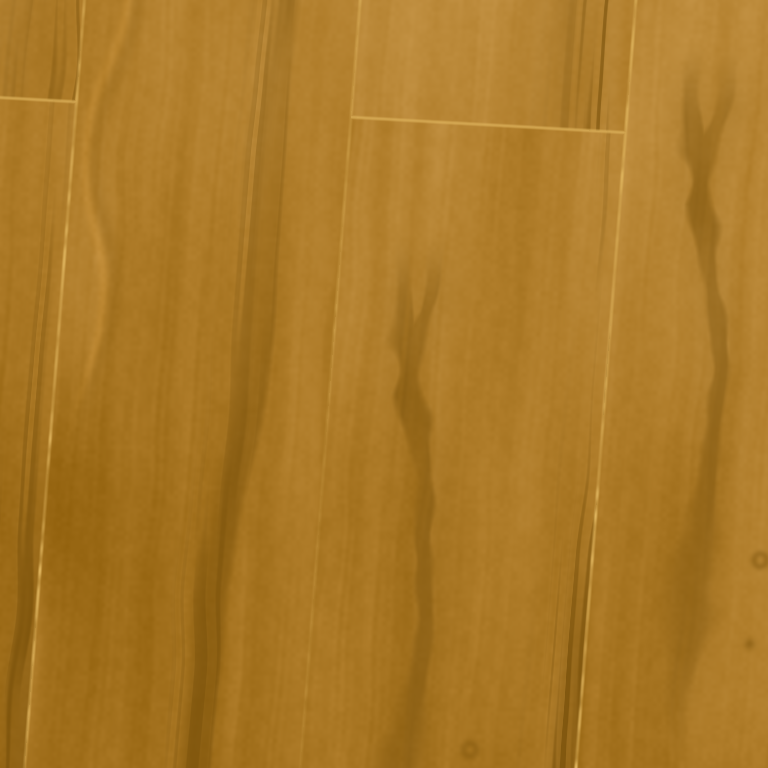
Reproduce this texture procedurally as a Shadertoy shader.

```glsl
// Slanted honey-coloured wood planks with worn pale seams and staggered end joints.
// Each plank gets (across, along) coordinates; one of two grain prints (a forked knot
// with edge streaks, or a broad dark band) is laid over stretched value noise.

const float PITCH = 0.359;         // plank width
const float BOARD_LENGTH = 1.6;
const float FIRST_SEAM = 0.032;    // first seam at the bottom edge
const float SLANT = 0.078;         // seam lean over the full height
const float JOINT_TILT = 0.056;
const float JOINT_HEIGHT = 0.873;
const float STAGGER = 0.268;       // joint shift of every second plank
const float GROUT_HALF = 0.0019;
const float KNOT_ALONG = 0.357;
const vec3 DEEP  = vec3(0.560, 0.370, 0.040);
const vec3 HONEY = vec3(0.690, 0.490, 0.165);
const vec3 PALE  = vec3(0.790, 0.600, 0.300);
const vec3 STAIN = vec3(0.460, 0.305, 0.030);
const vec3 GROUT = vec3(0.860, 0.690, 0.350);

float hash(vec2 p) {
    return fract(sin(dot(p, vec2(12.9898, 78.233))) * 43758.5453);
}

float noise(vec2 p) {
    vec2 i = floor(p), f = fract(p);
    f = f * f * (3.0 - 2.0 * f);
    return mix(mix(hash(i), hash(i + vec2(1, 0)), f.x),
               mix(hash(i + vec2(0, 1)), hash(i + vec2(1, 1)), f.x), f.y);
}

float bump(float x, float width) {
    return exp(-x * x / (width * width));
}

// Falls from 1 to 0 between a and b
float fall(float a, float b, float x) {
    return 1.0 - smoothstep(a, b, x);
}

// Forked strand that closes into a knot and then trails down the board
float knotStrand(float x, float along, float lines) {
    float t = KNOT_ALONG - along;
    float below = max(-t, 0.0);
    float centre = 0.28 + 0.14 * (1.0 - exp(-9.0 * below)) - 0.06 * smoothstep(0.3, 0.5, below);
    float fork = smoothstep(0.03, 0.16, t);
    float d = min(abs(x - centre + 0.045 * fork), abs(x - centre - 0.075 * fork));
    float blur = bump(t + 0.5, 0.12);
    float halfWidth = 0.028 + 0.028 * bump(t - 0.063, 0.03) + 0.028 * bump(t + 0.015, 0.03) + 0.03 * blur;
    halfWidth *= 0.65 + 0.7 * noise(vec2(x * 16.0, along * 28.0));
    float body = fall(halfWidth * (0.6 - 0.4 * blur), halfWidth * (1.4 + 0.6 * blur), d);
    float ends = fall(0.10, 0.22, t) * fall(0.55, 0.76, below);
    float strength = 0.30 + 0.18 * bump(t, 0.06) + 0.22 * (lines - 0.5);
    return ends * (body * strength + 0.10 * bump(d, 0.10));
}

// Fine dark lines crowding the right edge, growing down the board
float edgeStreaks(float x, float along, float lines) {
    float grow = smoothstep(0.0, 0.85, along);
    float spread = smoothstep(0.88 - 0.16 * grow, 0.95, x);
    float band = smoothstep(0.88, 0.95, x) * smoothstep(0.4, 0.85, along) * fall(0.95, 1.15, along);
    float cloud = bump(x - 0.8, 0.13) * smoothstep(1.1, 1.3, along);
    return spread * smoothstep(0.5, 0.8, lines) * (0.25 + 0.25 * grow) + 0.38 * band + 0.3 * cloud * lines;
}

// Broad band with a crisp right side, a streaky left side, and a pale vein at far left
float darkBand(float x, float along, float lines) {
    float d = 0.795 - 0.115 * smoothstep(0.5, 1.08, along) - x;
    float low = smoothstep(0.35, 1.05, along);
    float core = smoothstep(0.0, 0.035, d) * fall(0.03 + 0.05 * low, 0.16, d);
    float trail = smoothstep(0.0, 0.03, d) * fall(0.12, 0.25, d) * smoothstep(0.4, 0.75, lines);
    float vein = x - 0.10 - 0.055 * cos((along - 0.12) * 15.0);
    float veins = 0.16 * bump(vein - 0.035, 0.03) - 0.22 * bump(vein, 0.018);
    return core * (0.24 + 0.26 * low) + 0.28 * trail + veins * fall(0.55, 0.75, along);
}

// Small ring knot with a dot below it
float ringKnot(float x, float along) {
    float ring = length(vec2((x - 0.61) * PITCH, along - 0.815));
    float spot = length(vec2((x - 0.595) * PITCH, along - 0.925));
    return 0.35 * bump(ring - 0.008, 0.005) + 0.4 * bump(spot, 0.007);
}

void mainImage(out vec4 fragColor, in vec2 fragCoord) {
    vec2 uv = fragCoord / iResolution.xy;
    float soft = max(0.0018, 1.0 / iResolution.y);
    // Plank and board coordinates
    float across = (uv.x - FIRST_SEAM - SLANT * uv.y) / PITCH;
    float plank = floor(across), x = across - plank;
    float even = 1.0 - mod(plank, 2.0);
    float along = mod(JOINT_HEIGHT + STAGGER * even - uv.y - JOINT_TILT * uv.x, BOARD_LENGTH);
    // Base tone: light at upper right, a darker patch at left, and wood grain
    float seed = 17.0 * plank;
    float wx = x + 0.03 * (noise(vec2(x * 5.0 + seed, along * 9.0)) - 0.5);
    float grain = noise(vec2(wx * 15.0 + seed, along * 2.0));
    float lines = noise(vec2(wx * 62.0 + seed, along * 3.0));
    float mottle = noise(vec2(x * 3.0 + seed, along * 4.0));
    float speckle = noise(uv * 170.0) + noise(uv * vec2(90.0, 60.0)) - 1.0;
    float tone = 0.27 + 0.33 * uv.y + 0.12 * uv.x - 0.24 * bump(length((uv - vec2(0.1, 0.34)) * vec2(1.0, 1.3)), 0.2);
    tone += 0.2 * (grain - 0.5) + 0.1 * (lines - 0.5) + 0.22 * (mottle - 0.5) + 0.07 * speckle;
    vec3 color = mix(DEEP, HONEY, clamp(tone * 2.0, 0.0, 1.0));
    color = mix(color, PALE, clamp(tone * 2.0 - 1.0, 0.0, 1.0));
    // Grain print
    float stain = mod(plank, 3.0) < 0.5 ? darkBand(wx, along, lines)
        : knotStrand(wx, along, lines) + edgeStreaks(wx, along, lines) + ringKnot(x, along);
    color = mix(color, STAIN, clamp(stain * (0.75 + 0.5 * grain), -0.2, 0.8));
    // Grout: broken long seams, fainter on odd ones, and end joints
    float seam = round(across), odd = mod(seam, 2.0);
    float wear = mix(0.75, 0.2 + 0.4 * smoothstep(0.28, 0.9, uv.y), odd);
    wear *= 0.45 + 0.75 * noise(vec2(uv.y * 70.0, seam)) * (0.5 + noise(vec2(uv.y * 12.0, seam + 5.0)));
    float seamLine = wear * fall(GROUT_HALF - soft, GROUT_HALF + soft, abs(across - seam) * PITCH);
    float jointLine = 0.75 * fall(GROUT_HALF - soft, GROUT_HALF + soft, min(along, BOARD_LENGTH - along));
    fragColor = vec4(mix(color, GROUT, max(seamLine, jointLine)), 1.0);
}
```
